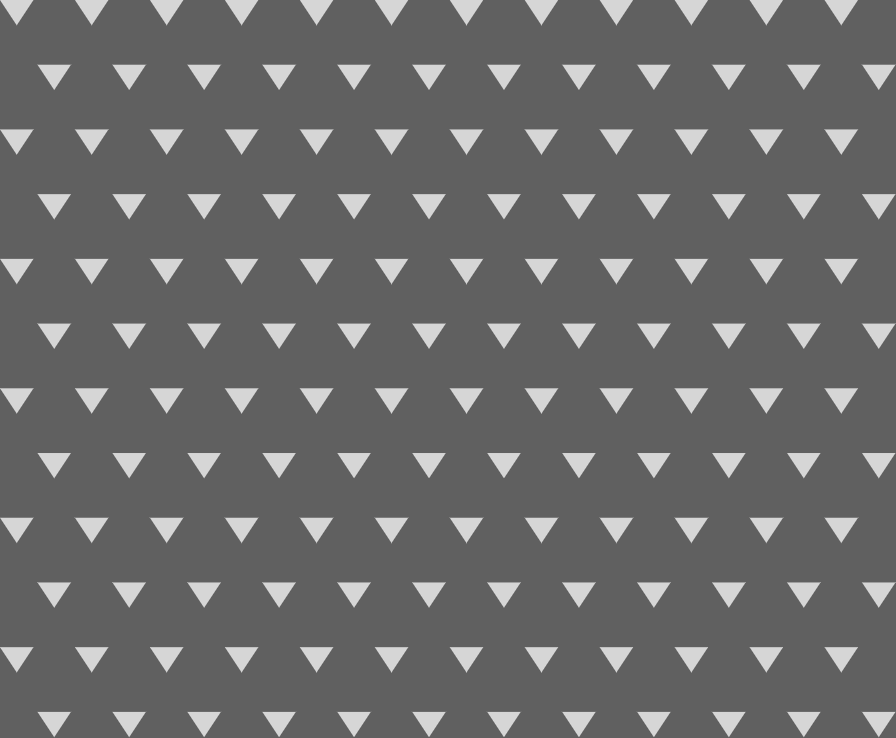
Give the GLSL for this pattern, as a WebGL 1 fragment shader.

```glsl
precision highp float;

uniform vec2 u_resolution;

// Lengths are fractions of the canvas width.
#define PITCH vec2(0.08366, 0.07223)
#define TRIANGLE_SIZE vec2(0.0374, 0.02826)
#define FIRST_APEX_X 0.01868
#define BACKGROUND vec3(0.376)
#define FILL vec3(0.84)

// Signed distance to a triangle pointing down; y grows downward from its top edge.
float triangleDistance(vec2 p, vec2 size) {
  vec2 corner = vec2(0.5 * size.x, size.y);
  vec2 sideNormal = normalize(corner.yx);
  float side = dot(vec2(abs(p.x), p.y - size.y), sideNormal);
  return max(side, -p.y);
}

void main() {
  // Measure from the upper left corner.
  vec2 p = vec2(gl_FragCoord.x, u_resolution.y - gl_FragCoord.y) / u_resolution.x;

  // Staggered rows: odd rows shift by half a repeat.
  float row = floor(p.y / PITCH.y + 0.25);
  float shift = 0.5 * PITCH.x * mod(row, 2.0);
  float x = p.x - FIRST_APEX_X - shift;
  vec2 cell = vec2(x - PITCH.x * floor(x / PITCH.x + 0.5), p.y - row * PITCH.y);

  // Blend across one pixel at the edge.
  float d = triangleDistance(cell, TRIANGLE_SIZE);
  float coverage = clamp(0.5 - d * u_resolution.x, 0.0, 1.0);
  gl_FragColor = vec4(mix(BACKGROUND, FILL, coverage), 1.0);
}
```
